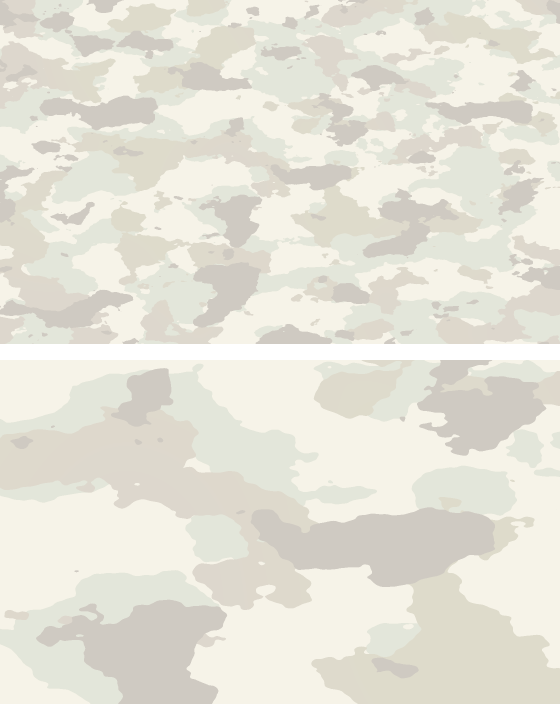
Top: the whole. Bottom: its middle third, enlarged.
Write a Shadertoy shader that draws this pattern.

```glsl
// Pale winter camouflage: ragged, horizontally stretched patches in layered off-whites.

const vec3 CREAM      = vec3(0.965, 0.953, 0.910);
const vec3 SAGE       = vec3(0.892, 0.900, 0.853);
const vec3 SAND_WARM  = vec3(0.868, 0.844, 0.803);
const vec3 SAND_OLIVE = vec3(0.872, 0.860, 0.797);
const vec3 STONE      = vec3(0.812, 0.792, 0.760);

// Noise cells per canvas height, lower across than up for wide patches
const vec2 SAGE_SCALE  = vec2(5.6, 10.0);
const vec2 SAND_SCALE  = vec2(5.4, 9.4);
const vec2 STONE_SCALE = vec2(5.8, 10.2);

// Cut levels in standard deviations: higher means less coverage
const float SAGE_CUT  = 0.14;
const float SAND_CUT  = 0.60;
const float STONE_CUT = 1.02;

const int   OCTAVES    = 5;
const float GAIN       = 0.46;   // edge raggedness
const float NOISE_DEV  = 0.212;  // standard deviation of one noise octave
const float TINT_SCALE = 2.5;    // drift of the sand tint
const int   SAMPLES    = 3;      // antialiasing grid per side

// Random angle for a lattice point
float hashAngle(ivec2 cell) {
    uint h = uint(cell.x) * 1597334677u ^ uint(cell.y) * 3812015801u;
    h = (h ^ (h >> 16)) * 2146121005u;
    h = (h ^ (h >> 15)) * 2221713035u;
    h ^= h >> 16;
    return float(h >> 8) / 16777216.0 * 6.28319;
}

float cornerRamp(ivec2 cell, vec2 offset) {
    float angle = hashAngle(cell);
    return dot(vec2(cos(angle), sin(angle)), offset);
}

float gradientNoise(vec2 p) {
    ivec2 cell = ivec2(floor(p));
    vec2 f = fract(p);
    vec2 s = f * f * (3.0 - 2.0 * f);
    float low  = mix(cornerRamp(cell, f),
                     cornerRamp(cell + ivec2(1, 0), f - vec2(1, 0)), s.x);
    float high = mix(cornerRamp(cell + ivec2(0, 1), f - vec2(0, 1)),
                     cornerRamp(cell + ivec2(1, 1), f - vec2(1, 1)), s.x);
    return mix(low, high, s.y);
}

// Fractal field with zero mean and unit deviation
float patchField(vec2 p) {
    const mat2 TURN = mat2(0.8, 0.6, -0.6, 0.8);
    float sum = 0.0, variance = 0.0, amplitude = 1.0;
    for (int i = 0; i < OCTAVES; i++) {
        sum += amplitude * gradientNoise(p);
        variance += amplitude * amplitude;
        amplitude *= GAIN;
        p = TURN * p * 2.03 + vec2(17.3, 9.1);
    }
    return sum / (NOISE_DEV * sqrt(variance));
}

// Stack the layers from the pale base up to the dark patches
vec3 camouflage(vec2 p) {
    float tint = smoothstep(-0.3, 0.3, gradientNoise(p * TINT_SCALE + 71.4));
    vec3 color = CREAM;
    color = mix(color, SAGE, step(SAGE_CUT, patchField(p * SAGE_SCALE + 13.7)));
    color = mix(color, mix(SAND_WARM, SAND_OLIVE, tint),
                step(SAND_CUT, patchField(p * SAND_SCALE + 148.2)));
    return mix(color, STONE, step(STONE_CUT, patchField(p * STONE_SCALE + 291.6)));
}

void mainImage(out vec4 fragColor, in vec2 fragCoord) {
    // Average a small grid of samples to smooth the edges
    vec3 total = vec3(0.0);
    for (int y = 0; y < SAMPLES; y++) {
        for (int x = 0; x < SAMPLES; x++) {
            vec2 jitter = (vec2(x, y) + 0.5) / float(SAMPLES) - 0.5;
            total += camouflage((fragCoord + jitter) / iResolution.y);
        }
    }
    fragColor = vec4(total / float(SAMPLES * SAMPLES), 1.0);
}
```
